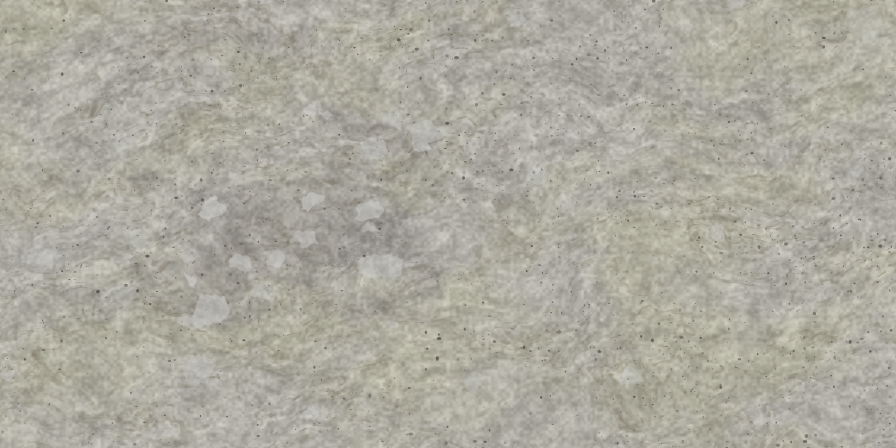
This texture is drawn by a WebGL 2 fragment shader. Its source:

```glsl
#version 300 es
precision highp float;
// Pale grey-green granite: gently warped noise forms faint clouds under a strong
// fine grain, with thin brown veins and flecks. Jittered grids scatter angular
// pale crystals (crowded inside one grey zone) and tiny dark mineral specks.

uniform vec2 u_resolution;
out vec4 fragColor;

const vec3 COOL    = vec3(0.683, 0.677, 0.648);
const vec3 WARM    = vec3(0.690, 0.682, 0.618);
const vec3 ASH     = vec3(0.610, 0.597, 0.578);
const vec3 BROWN   = vec3(0.490, 0.450, 0.380);
const vec3 CRYSTAL = vec3(0.755, 0.755, 0.738);
const vec3 SPECK   = vec3(0.300, 0.285, 0.270);

const float TILT = 0.20;                      // direction of the bedding
const float STRETCH = 1.8;                    // elongation along the bedding
const float WARP = 0.16;
const float CLOUD_CONTRAST = 0.06;
const float MOTTLE_CONTRAST = 0.22;
const float GRAIN_CONTRAST = 0.17;
const vec2 ZONE_CENTER = vec2(0.72, 0.50);
const vec2 ZONE_RADIUS = vec2(0.38, 0.20);
const float ZONE_EDGE = 0.985;                // abrupt right end of the zone
const vec2 STAIN_CENTER = vec2(0.38, 0.89);
const vec2 STAIN_RADIUS = vec2(0.42, 0.11);

// Integer hash of a cell and a layer seed, three values in 0..1
vec3 hash3(vec2 cell, float seed) {
    uvec3 v = uvec3(ivec3(vec3(cell, seed))) * 1664525u + 1013904223u;
    v.x += v.y * v.z; v.y += v.z * v.x; v.z += v.x * v.y;
    v ^= v >> 16u;
    v.x += v.y * v.z; v.y += v.z * v.x; v.z += v.x * v.y;
    return vec3(v >> 16u) / 65535.0;
}

float noise(vec2 p, float seed) {
    vec2 i = floor(p), f = fract(p);
    f = f * f * (3.0 - 2.0 * f);
    float low  = mix(hash3(i, seed).x, hash3(i + vec2(1, 0), seed).x, f.x);
    float high = mix(hash3(i + vec2(0, 1), seed).x, hash3(i + 1.0, seed).x, f.x);
    return mix(low, high, f.y);
}

float fbm(vec2 p, float seed) {
    float sum = 0.0, amp = 0.5;
    for (int i = 0; i < 5; i++) {
        sum += amp * noise(p, seed + float(i));
        p = mat2(1.6, 1.2, -1.2, 1.6) * p + 7.3;
        amp *= 0.55;
    }
    return sum / 1.055;
}

// Ragged grey zone, 0 outside to 1 inside
float ashZone(vec2 p) {
    vec2 d = p - ZONE_CENTER;
    d.y -= 0.12 * d.x;
    float r = length(d / ZONE_RADIUS) + 2.2 * (fbm(p * vec2(6.0, 13.0), 20.0) - 0.5);
    return (1.0 - smoothstep(0.6, 1.1, r)) * (1.0 - smoothstep(-0.012, 0.012, p.x - ZONE_EDGE));
}

// Convex random polygons on a jittered grid; returns the strongest coverage
float crystals(vec2 p, float size, float sparse, float crowded, float soft, float seed) {
    vec2 home = floor(p / size);
    float cover = 0.0;
    for (int k = 0; k < 9; k++) {
        vec2 cell = home + vec2(k % 3, k / 3) - 1.0;
        vec3 h = hash3(cell, seed), g = hash3(cell, seed + 1.0);
        vec2 center = (cell + 0.2 + 0.6 * h.xy) * size;
        float crowd = ashZone(center);
        if (h.z > mix(sparse, crowded, crowd)) continue;
        float radius = size * mix(0.15, 0.45, g.x * g.x);
        float d = -1.0;
        for (int s = 0; s < 6; s++) {
            float a = 1.0472 * (float(s) + 0.7 * hash3(cell, seed + 2.0 + float(s)).x) + 6.2832 * g.y;
            float reach = radius * mix(0.6, 1.2, hash3(cell, seed + 9.0 + float(s)).y);
            d = max(d, dot((p - center) * vec2(0.9, 1.1), vec2(cos(a), sin(a))) - reach);
        }
        float strength = mix(0.35 + 0.35 * g.z, 0.65 + 0.35 * g.z, crowd);
        cover = max(cover, strength * (1.0 - smoothstep(-soft, soft, d)));
    }
    return cover;
}

// Tiny dark grains; density is the share of occupied cells
float specks(vec2 p, float size, float density, float px, float seed) {
    vec2 cell = floor(p / size);
    vec3 h = hash3(cell, seed), g = hash3(cell, seed + 1.0);
    vec2 d = p - (cell + 0.25 + 0.5 * h.xy) * size;
    float radius = size * mix(0.06, 0.19, g.x * g.x * g.x);
    float grainMask = 1.0 - smoothstep(radius - 0.5 * px, radius + 0.6 * px, length(d * mix(vec2(0.7, 1.2), vec2(1.2, 0.8), g.z)));
    return grainMask * step(h.z, density) * mix(0.3, 1.0, g.y);
}

void main() {
    float px = 1.0 / u_resolution.y;
    vec2 p = gl_FragCoord.xy * px;

    // Bedding coordinates
    vec2 warp = vec2(fbm(p * 3.5, 1.0), fbm(p * 3.5, 7.0)) - 0.5;
    float c = cos(TILT), s = sin(TILT);
    vec2 bed = mat2(c, -s, s, c) * (p + WARP * warp) * vec2(1.0, STRETCH);

    // Ground colour and faint clouds
    vec3 col = mix(COOL, WARM, smoothstep(0.32, 0.68, fbm(bed * 4.0, 60.0)));
    col += CLOUD_CONTRAST * (fbm(bed * 5.0, 30.0) - 0.5);

    // Grey zone, brown veins and stain
    float zone = ashZone(p);
    col = mix(col, ASH, 0.72 * zone);
    float stain = 1.0 - smoothstep(0.3, 1.1, length((p - STAIN_CENTER) / STAIN_RADIUS));
    float gate = smoothstep(0.44, 0.70, fbm(bed * 6.0, 70.0) + 0.10 * stain);
    float ridge = 1.0 - abs(2.0 * fbm(bed * 12.0, 80.0) - 1.0);
    col = mix(col, BROWN, gate * (0.26 * smoothstep(0.88, 1.0, ridge) + 0.10 * stain));

    // Pale crystals with ragged outlines
    vec2 ragged = p + 0.022 * (vec2(fbm(p * 40.0, 90.0), fbm(p * 40.0, 95.0)) - 0.5);
    float pale = max(crystals(ragged, 0.125, 0.06, 0.60, px, 100.0),
                     crystals(ragged, 0.065, 0.08, 0.42, px, 130.0));
    col = mix(col, CRYSTAL, 0.85 * pale);

    // Mottle, granular texture and irregular flecks
    float mottle = fbm(bed * 27.0, 40.0) - 0.5;
    float grain = 0.4 * noise(bed * 65.0, 50.0) + 0.6 * noise(p * 140.0, 51.0) - 0.5;
    col += (MOTTLE_CONTRAST * mottle + GRAIN_CONTRAST * grain) * mix(1.0, 0.5, pale);
    float drift = smoothstep(0.38, 0.66, fbm(bed * 6.0, 160.0));
    float fleck = smoothstep(0.70, 0.95, noise(bed * 80.0, 165.0)) * (0.3 + 0.7 * max(drift, zone));
    col = mix(col, BROWN, 0.36 * fleck * (1.0 - pale));

    // Dark specks, gathered in drifts and denser on the right
    drift *= mix(0.5, 1.0, smoothstep(0.8, 1.1, p.x));
    float dark = max(specks(p, 0.021, 0.03 + 0.24 * drift, px, 170.0),
                     specks(p + 0.007, 0.014, 0.03 + 0.22 * drift, px, 180.0));
    col = mix(col, SPECK, 0.75 * dark * (1.0 - 0.8 * pale));

    fragColor = vec4(clamp(col, 0.0, 1.0), 1.0);
}
```
